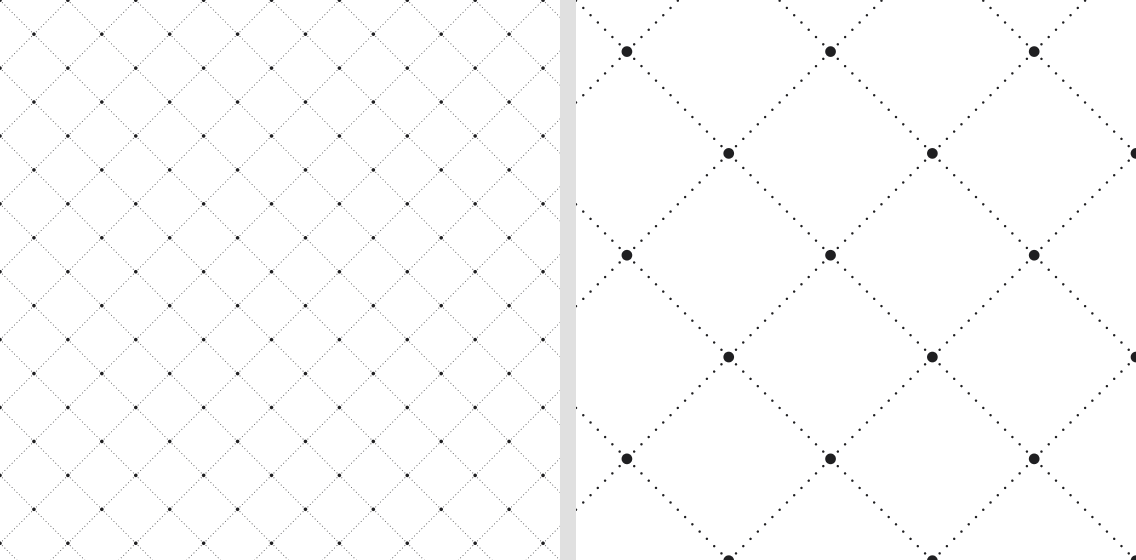
Left, the full canvas; right, a detail of the centre.
Give the GLSL for this pattern, as a Shadertoy shader.

```glsl
// Diamond lattice on white: bold round dots at every crossing, joined by
// fine dotted diagonals. The plane is rotated 45 degrees so that crossings
// fall on integers, then each dot is a distance to its nearest grid point.

const float REPEATS = 8.25;            // cells across the canvas height
const vec2  SHIFT = vec2(0.0, 0.0004); // lattice offset from the top left corner
const float DOTS_PER_EDGE = 14.0;      // fine dot intervals between crossings
const float KNOT_RADIUS = 0.037;       // bold dot, in edge lengths
const float BEAD_RADIUS = 0.0082;      // fine dot, in edge lengths
const vec3  PAPER = vec3(1.0);
const vec3  INK = vec3(0.12, 0.12, 0.13);

// Smooth disc coverage; discs thinner than a pixel fade instead of vanishing.
float disc(vec2 offset, float radius, float pixel) {
    float drawn = max(radius, 0.5 * pixel);
    float fade = radius / drawn;
    return clamp(0.5 + (drawn - length(offset)) / pixel, 0.0, 1.0) * fade * fade;
}

// Offset to the nearest point of a grid with the given spacing.
vec2 nearest(vec2 p, vec2 spacing) {
    return p - spacing * round(p / spacing);
}

void mainImage(out vec4 fragColor, in vec2 fragCoord) {
    // Canvas units, measured from the top left
    vec2 p = vec2(fragCoord.x, iResolution.y - fragCoord.y) / iResolution.y;
    vec2 cell = (p - SHIFT) * REPEATS;

    // Rotated lattice: one unit is one diamond edge
    vec2 q = vec2(cell.x + cell.y, cell.x - cell.y);
    float pixel = sqrt(2.0) * REPEATS / iResolution.y;

    // Fine dots along both diagonals
    float step1 = 1.0 / DOTS_PER_EDGE;
    float beads = max(disc(nearest(q, vec2(1.0, step1)), BEAD_RADIUS, pixel),
                      disc(nearest(q, vec2(step1, 1.0)), BEAD_RADIUS, pixel));

    // Bold dots at the crossings
    float knots = disc(nearest(q, vec2(1.0)), KNOT_RADIUS, pixel);

    fragColor = vec4(mix(PAPER, INK, max(beads, knots)), 1.0);
}
```
